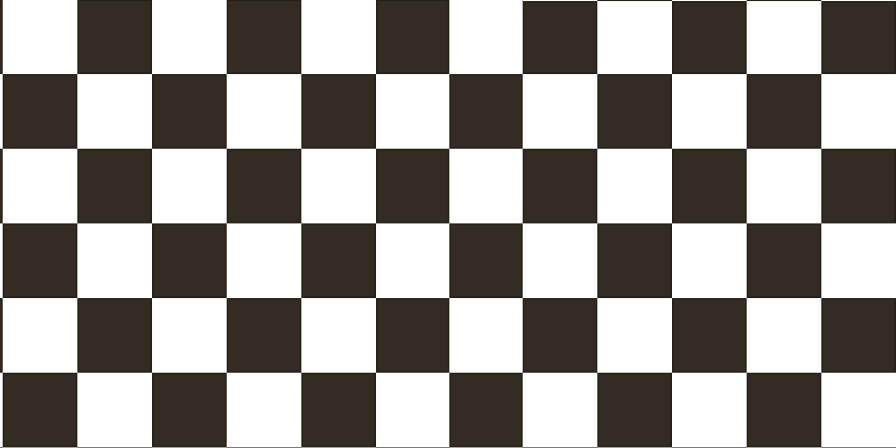
Reproduce this pattern procedurally as a Shadertoy shader.

```glsl
#define ROWS 6.0
#define LEFT_SHIFT 0.036
#define BASE_SHIFT 0.008
#define TOP_TRIM 0.022
#define SEAM vec2(5.04, 7.0)
#define RIM_WIDTH 0.024
#define PAPER vec3(1.0)
#define INK vec3(0.20, 0.17, 0.14)
#define RIM vec3(0.15, 0.13, 0.09)

// Distance to the nearest grid line on each axis
vec2 lineDistance(vec2 p) {
    vec2 f = fract(p);
    return min(f, 1.0 - f);
}

// Square wave per axis, ramped over one pixel at each line
vec2 softSigns(vec2 p, float pixel) {
    vec2 parity = 1.0 - 2.0 * mod(floor(p), 2.0);
    return parity * clamp(lineDistance(p) / (0.5 * pixel), 0.0, 1.0);
}

// Slight misregistration: two narrow columns and a trimmed top right
vec2 registerGrid(vec2 p) {
    float seam = clamp((p.x - SEAM.x) / (SEAM.y - SEAM.x), 0.0, 1.0);
    float trim = TOP_TRIM * step(SEAM.y, p.x) * smoothstep(ROWS - 1.0, ROWS, p.y);
    return p - vec2(LEFT_SHIFT * (1.0 - seam), BASE_SHIFT - trim);
}

void mainImage(out vec4 fragColor, in vec2 fragCoord) {
    float pixel = ROWS / iResolution.y;
    vec2 grid = registerGrid(fragCoord * pixel);

    // Checker coverage
    vec2 signs = softSigns(grid, pixel);
    float inkCover = 0.5 + 0.5 * signs.x * signs.y;

    // Darker rim inside each inked square
    vec2 d = lineDistance(grid);
    float inner = smoothstep(-0.5 * pixel, 0.5 * pixel, min(d.x, d.y) - RIM_WIDTH);
    vec3 square = mix(RIM, INK, inner);

    fragColor = vec4(mix(PAPER, square, inkCover), 1.0);
}
```
